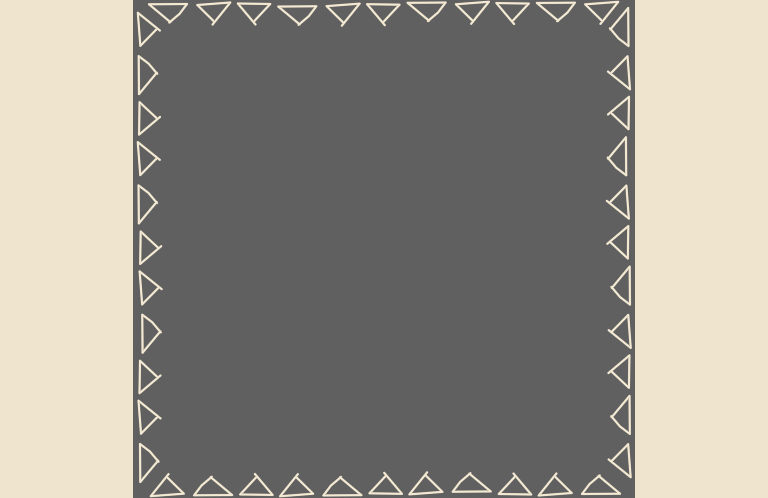
Write a WebGL 1 fragment shader that draws this background.

```glsl
precision highp float;

uniform vec2 u_resolution;

// Layout units: the canvas is UNITS_HIGH tall, with the origin at its centre.
const float UNITS_HIGH = 498.0;
const float PANEL_HALF_WIDTH = 251.0;
const float GROUP_SPACING = 129.3;
const float STROKE_RADIUS = 1.1;

const vec3 CREAM = vec3(0.937, 0.894, 0.804);
const vec3 CHALK = vec3(0.955, 0.915, 0.825);
const vec3 CHARCOAL = vec3(0.378);

float segmentDistance(vec2 p, vec2 a, vec2 b) {
  vec2 ap = p - a;
  vec2 ab = b - a;
  return length(ap - ab * clamp(dot(ap, ab) / dot(ab, ab), 0.0, 1.0));
}

// Triangle outline whose two slanted strokes may run past the tip.
float outlineDistance(vec2 p, vec2 a, vec2 b, vec2 tip, vec2 overshoot, float bulge) {
  vec2 endA = tip + normalize(tip - a) * overshoot.x;
  vec2 endB = tip + normalize(tip - b) * overshoot.y;
  vec2 bend = mix(b, tip, 0.5) + bulge;
  float d = segmentDistance(p, a, b);
  d = min(d, segmentDistance(p, a, endA));
  d = min(d, segmentDistance(p, b, bend));
  return min(d, segmentDistance(p, bend, endB));
}

// Row of triangles: x runs along the side, y points into the panel.
float rowDistance(vec2 p) {
  float nearest = 1000.0;
  for (int i = 0; i < 11; i++) {
    float index = float(i);
    float group = floor((index + 0.5) / 3.0);
    float slot = index - 3.0 * group;
    float drift = 2.4 * sin(1.9 * group);
    vec2 q = p - vec2(group * GROUP_SPACING, drift);
    float d;
    if (slot < 0.5) {
      // Wide and shallow, with one bowed stroke
      d = outlineDistance(q, vec2(-19.0, 0.3), vec2(19.0, 0.0),
                          vec2(2.0, 17.8), vec2(0.5, 1.0), 1.0);
    } else if (slot < 1.5) {
      // Narrow and tilted
      q -= vec2(45.8, -0.5 * drift);
      d = outlineDistance(q, vec2(-16.5, 1.0), vec2(16.5, -1.5),
                          vec2(0.8, 18.0), vec2(0.0, 3.2), 0.0);
    } else {
      // Narrow and level
      q -= vec2(86.0, -0.7 * drift);
      d = outlineDistance(q, vec2(-16.2, -0.5), vec2(16.2, 0.0),
                          vec2(-0.6, 18.0), vec2(3.2, 0.0), 0.0);
    }
    nearest = min(nearest, d);
  }
  return nearest;
}

// The same row laid along each of the four sides.
float borderDistance(vec2 p) {
  float top = rowDistance(vec2(p.x + 216.0, 245.0 - p.y));
  float left = rowDistance(vec2(p.y + 214.0, p.x + 244.0));
  float right = rowDistance(vec2(222.0 - p.y, 244.5 - p.x));
  float bottom = rowDistance(vec2(217.0 - p.x, p.y + 245.0));
  return min(min(top, bottom), min(left, right));
}

// Antialiased coverage of a signed distance.
float coverage(float d, float pixel) {
  return 1.0 - smoothstep(-0.5 * pixel, 0.5 * pixel, d);
}

void main() {
  float pixel = UNITS_HIGH / u_resolution.y;
  vec2 p = (gl_FragCoord.xy - 0.5 * u_resolution) * pixel;

  // Central panel
  float panel = coverage(abs(p.x) - PANEL_HALF_WIDTH, pixel);
  vec3 color = mix(CREAM, CHARCOAL, panel);

  // Hand-drawn border
  float stroke = coverage(borderDistance(p) - STROKE_RADIUS, pixel * 1.3);
  color = mix(color, CHALK, stroke * panel);

  gl_FragColor = vec4(color, 1.0);
}
```
